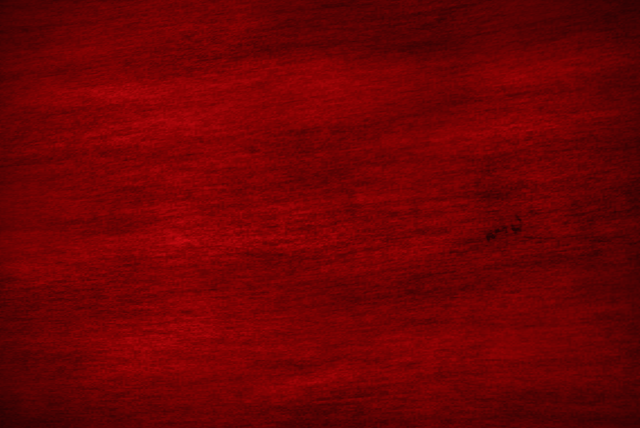
A Shadertoy shader for this texture:

```glsl
// Deep red stained wood: soft bands, streaks and crisp fibres run along a grain
// that climbs gently to the right. Stretched value noise is layered over it,
// then dark flecks, a long crack and darkened borders are added.

float hash(vec2 p) {
    vec3 h = fract(p.xyx * vec3(0.1031, 0.1030, 0.0973));
    h += dot(h, h.yzx + 33.33);
    return fract((h.x + h.y) * h.z);
}

float noise(vec2 p) {
    vec2 cell = floor(p), f = fract(p);
    f = f * f * (3.0 - 2.0 * f);
    return mix(mix(hash(cell), hash(cell + vec2(1, 0)), f.x),
               mix(hash(cell + vec2(0, 1)), hash(cell + vec2(1, 1)), f.x), f.y);
}

// Layered noise, centred on zero
float fbm(vec2 p, int octaves) {
    float sum = 0.0, amp = 0.5;
    for (int i = 0; i < octaves; i++) {
        sum += amp * (noise(p) - 0.5);
        p = p * 2.03 + vec2(17.3, 9.1);
        amp *= 0.5;
    }
    return sum;
}

// Soft elongated spot, tilted by an angle
float fleck(vec2 p, vec2 size, float angle) {
    float c = cos(angle), s = sin(angle);
    vec2 d = vec2(c * p.x + s * p.y, c * p.y - s * p.x) / size;
    return exp(-dot(d, d));
}

// Follows the fibres: slope grows with height, with a slow waviness
vec2 grainSpace(vec2 p) {
    float slope = 0.03 + 0.10 * p.y;
    float wave = 0.05 * fbm(p * vec2(1.8, 2.5) + 4.0, 2);
    return vec2(p.x, p.y - slope * p.x + wave);
}

// Crisp detail: long fibres, short fibres and a speckled surface
float fibres(vec2 g, vec2 p) {
    float strength = 0.75 + 0.7 * noise(p * vec2(4.0, 9.0) + 60.0);
    float detail = 0.07 * (noise(g * vec2(14.0, 160.0)) - 0.5);
    detail += 0.10 * (noise(g * vec2(50.0, 280.0) + 50.0) - 0.5);
    detail += 0.12 * (noise(g * vec2(190.0, 310.0) + 150.0) - 0.5);
    return detail * strength;
}

float woodTone(vec2 p) {
    vec2 g = grainSpace(p);
    float tone = 0.512;

    // Broad bands and streaks
    tone += 0.42 * fbm(g * vec2(1.2, 7.5) + 31.0, 4);
    tone += 0.18 * fbm(g * vec2(3.0, 45.0) + 7.0, 3);
    tone += fibres(g, p);

    // Cloudy mottling and faint figure across the grain
    tone += 0.23 * fbm(p * vec2(4.0, 5.0) + 12.0, 5);
    tone += 0.07 * fbm(p * vec2(16.0, 5.0) + 70.0, 3);

    // Lit streaks and the dark sweep over the calmer lower area
    float ragged = 0.06 * fbm(p * vec2(4.0, 12.0), 3);
    float litMid = (p.y - 0.55 - 0.12 * p.x + ragged) / 0.025;
    float litTop = (p.y - 0.78 - 0.06 * p.x + ragged) / 0.035;
    float sweep = (p.y - 0.25 - 0.30 * smoothstep(0.0, 1.2, p.x) + ragged) / 0.04;
    tone += 0.06 * exp(-litMid * litMid) + 0.06 * exp(-litTop * litTop);
    tone -= 0.05 * exp(-sweep * sweep);

    // Open pores
    float pore = noise(g * vec2(34.0, 170.0) + 90.0);
    return tone - 0.05 * smoothstep(0.78, 0.95, pore);
}

float blemishes(vec2 p) {
    float dark = 0.0;
    vec2 ragged = 0.012 * vec2(fbm(p * 45.0, 2), fbm(p * 45.0 + 20.0, 2));

    // Tight group of nicks along a short diagonal
    for (int i = 0; i < 13; i++) {
        float k = float(i), t = k / 12.0;
        vec2 jitter = vec2(hash(vec2(k, 1.0)), hash(vec2(k, 2.0))) - 0.5;
        vec2 centre = mix(vec2(1.13, 0.44), vec2(1.23, 0.49), t) + 0.03 * jitter;
        float turn = 3.14 * hash(vec2(k, 3.0));
        dark += 0.18 * fleck(p - centre + ragged, vec2(0.011, 0.004), turn);
    }
    // Loose smudges over the whole board
    for (int i = 0; i < 20; i++) {
        float k = float(i) + 40.0;
        vec2 centre = vec2(1.5 * hash(vec2(k, 5.0)), hash(vec2(k, 6.0)));
        float size = mix(0.005, 0.016, hash(vec2(k, 7.0)));
        dark += 0.08 * fleck(p - centre + ragged, size * vec2(1.8, 0.7), 0.15);
    }
    // Thin, broken crack trailing to the right
    float crack = (p.y - 0.44 + 0.03 * fbm(vec2(p.x * 8.0, 3.0), 3)) / 0.0025;
    float broken = smoothstep(0.25, 0.7, noise(vec2(p.x * 25.0, 8.0)));
    dark += 0.10 * exp(-crack * crack) * broken * smoothstep(1.1, 1.25, p.x);
    return min(dark, 0.22);
}

void mainImage(out vec4 fragColor, in vec2 fragCoord) {
    vec2 uv = fragCoord / iResolution.xy;
    vec2 p = fragCoord / iResolution.y;

    float tone = woodTone(p) - blemishes(p);

    // Darkened borders
    vec2 edge = pow(abs(uv * 2.0 - 1.0), vec2(3.5));
    tone *= (1.0 - 0.38 * edge.x) * (1.0 - 0.32 * edge.y);
    tone = clamp(tone, 0.15, 0.85);

    // Nearly pure red, with a slight pink in the brightest fibres
    float glow = smoothstep(0.5, 0.8, tone);
    fragColor = vec4(tone, 0.007 + 0.03 * glow, 0.012 + 0.05 * glow, 1.0);
}
```
